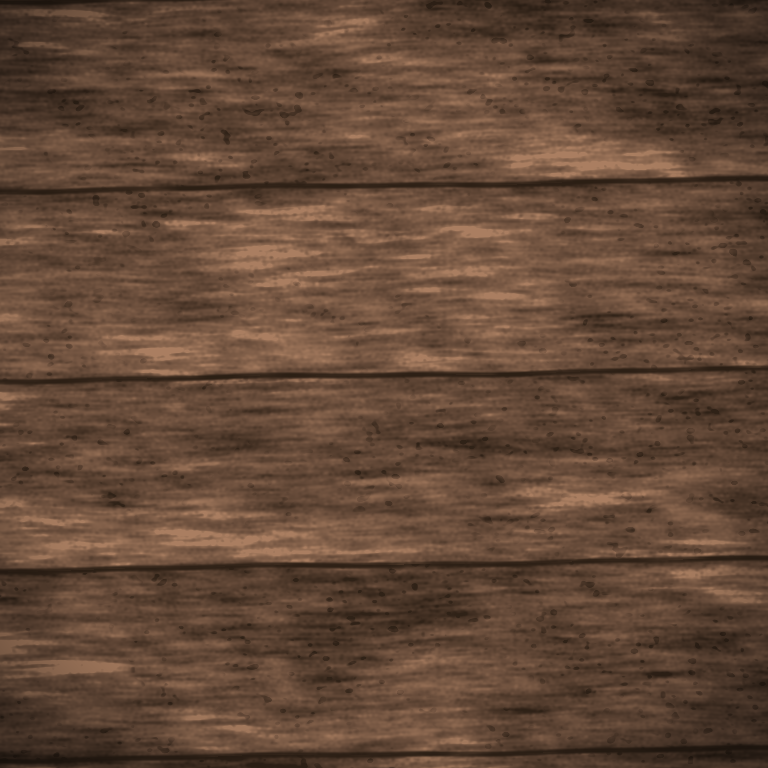
A Shadertoy shader for this texture:

```glsl
// Four weathered brown wooden planks with slightly tilted seams, streaked grain and darkened corners.

#define PLANK_HEIGHT 0.247
#define SEAM_OFFSET  0.010
#define SEAM_TILT    0.0155
#define SEAM_WIDTH   0.0055
#define STREAKS      0.30
#define MOTTLE       0.27
#define PORES        0.30
#define VIGNETTE     0.50

const vec3 SEAM_BROWN  = vec3(0.17, 0.12, 0.08);
const vec3 DARK_BROWN  = vec3(0.25, 0.18, 0.13);
const vec3 MID_BROWN   = vec3(0.41, 0.30, 0.23);
const vec3 LIGHT_BROWN = vec3(0.58, 0.43, 0.33);

vec3 hash3(vec2 p) {
    vec3 q = fract(p.xyx * vec3(0.1031, 0.1030, 0.0973));
    q += dot(q, q.yxz + 33.33);
    return fract((q.xxy + q.yzz) * q.zyx);
}

// Cellular noise: one soft spot of random sign and strength per cell, roughly -1 to 1
float spots(vec2 p) {
    vec2 cell = floor(p), local = fract(p);
    float sum = 0.0;
    for (int j = -1; j <= 1; j++)
    for (int i = -1; i <= 1; i++) {
        vec2 offset = vec2(i, j);
        vec3 rnd = hash3(cell + offset + 71.0);
        vec2 d = offset + rnd.xy - local;
        float falloff = max(0.0, 1.0 - dot(d, d));
        sum += (2.0 * rnd.z - 1.0) * falloff * falloff * falloff;
    }
    return sum;
}

// Brightness of the wood: broad stains, long streaks, fine fibres and pores
float woodTone(vec2 p) {
    // Bend the fibres a little with layered sines
    p.y += 0.002 * sin(9.0 * p.x + 5.0 * p.y) + 0.001 * sin(23.0 * p.x - 14.0 * p.y);

    float stain  = spots(p * vec2(4.0, 10.0));
    float patches = spots(p * vec2(8.0, 34.0) + 13.0);
    float streak = spots(p * vec2(12.0, 115.0) + 29.0);
    float fibre  = spots(p * vec2(34.0, 230.0) + 47.0);
    float grain  = spots(p * vec2(190.0, 240.0) + 5.0);

    // Slanted scuffs crossing the fibres
    vec2 slanted = vec2(p.x - 0.6 * p.y, p.y + 0.6 * p.x);
    float scuff = spots(slanted * vec2(15.0, 42.0) + 83.0);

    float tone = MOTTLE * stain + 0.20 * patches + STREAKS * streak;
    tone += 0.20 * fibre + 0.12 * grain + 0.15 * scuff;

    // Worn highlights where streaks cross lighter patches
    float worn = smoothstep(0.0, 0.6, streak + 0.4 * fibre);
    tone += 0.40 * worn * smoothstep(0.05, 0.8, stain + patches) * (0.8 + 0.5 * grain);

    // Small dark pores, denser in the stained areas
    float pore = smoothstep(0.45, 0.8, spots(p * vec2(105.0, 150.0) + 61.0));
    tone -= PORES * pore * smoothstep(0.5, -0.5, stain + scuff);
    return tone;
}

void mainImage(out vec4 fragColor, in vec2 fragCoord) {
    vec2 uv = fragCoord / iResolution.xy;
    vec2 along = vec2(uv.x, uv.y - SEAM_TILT * uv.x);

    // Plank index, position across the plank and distance to the nearest seam
    float wobble = 0.0012 * sin(11.0 * uv.x + 1.0) + 0.0007 * sin(31.0 * uv.x);
    float across = (along.y - SEAM_OFFSET + wobble) / PLANK_HEIGHT;
    float plank = floor(across);
    float height = across - plank;
    float seamDist = min(height, 1.0 - height) * PLANK_HEIGHT;

    // Each plank has its own grain and overall shade
    vec3 rnd = hash3(vec2(plank + 9.0, 3.0));
    float tone = 0.52 + woodTone(along + vec2(5.0 * rnd.x, plank * 0.37 + 2.0));
    tone += 0.12 * (rnd.y - 0.5) + 0.14 * (0.5 - height);

    // Soft shading beside the seams
    tone -= 0.30 * exp(-seamDist / 0.007);

    // Three-colour wood ramp, allowing a little overshoot at both ends
    tone = clamp(tone, -0.2, 1.25);
    vec3 color = tone < 0.5 ? mix(DARK_BROWN, MID_BROWN, 2.0 * tone)
                            : mix(MID_BROWN, LIGHT_BROWN, 2.0 * tone - 1.0);

    // Dark groove with uneven depth
    float groove = 1.0 - smoothstep(0.0012, SEAM_WIDTH, seamDist);
    float depth = 0.88 + 0.2 * spots(vec2(uv.x * 24.0, plank + height));
    color = mix(color, SEAM_BROWN, groove * clamp(depth, 0.0, 1.0));

    // Darkened corners
    color *= 1.0 - VIGNETTE * smoothstep(0.42, 0.76, length(uv - 0.5));

    fragColor = vec4(color, 1.0);
}
```
